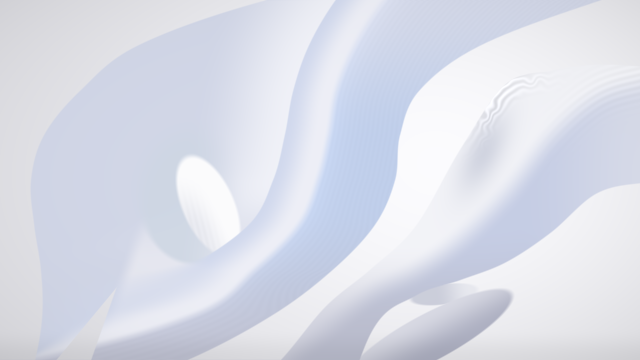
Write a WebGL 2 fragment shader that draws this background.

```glsl
#version 300 es
precision highp float;
// Pale flowing ribbons: a wide petal with an oval opening, a folded blue band
// and a second ribbon ending in a ring. Smooth splines give the silhouettes,
// and distances to those splines drive the soft shading.
uniform vec2 u_resolution;
out vec4 outColor;

// Spline knots one unit apart, the canvas being eight units high.
// The first four give x along height, the last three give height along x.
const float PETAL[11] = float[11](.46, .78, .94, .91, .76, .69, .98, 1.8, 3.09, 5.93, 10.4);
const float STEM[11] = float[11](-1., .5, 1.9, 4.07, 5.52, 6.07, 6.33, 6.52, 6.87, 7.46, 8.3);
const float FOLD[11] = float[11](-5.5, .75, 4.35, 5.69, 6.67, 7.09, 7.33, 7.5, 7.91, 8.56, 9.5);
const float BAND[11] = float[11](1.5, 4.17, 6.06, 7.39, 8.33, 8.78, 8.89, 9.33, 10.7, 13.37, 16.7);
const float TOP[11] = float[11](-.9, 0., 1.19, 2.02, 2.98, 4.7, 6.13, 6.43, 6.56, 6.52, 6.4);
const float CREST[11] = float[11](-.8, .04, .81, 1.57, 2.07, 2.81, 3.81, 5.07, 5.91, 6.24, 6.4);
const float LOWER[11] = float[11](-7.5, -4.96, -2.37, .59, 1.43, 1.78, 2.17, 2.83, 3.69, 3.93, 3.93);

float pixel;

float cover(float d) { return smoothstep(-pixel, pixel, d); }

float fall(float a, float b, float x) { return 1. - smoothstep(a, b, x); }

float bump(vec2 v) { return exp(-dot(v, v)); }

// Catmull-Rom curve through the knots
float spline(float t, float k[11]) {
    t = clamp(t + 1., 1., 8.999);
    int i = int(t);
    float f = fract(t), a = k[i - 1], b = k[i], c = k[i + 1], d = k[i + 2];
    return b + .5 * f * (c - a + f * (2. * a - 5. * b + 4. * c - d + f * (3. * (b - c) + d - a)));
}

// Approximate signed distance from a spline edge
float edge(float across, float along, float k[11]) {
    float slope = (spline(along + .02, k) - spline(along - .02, k)) / .04;
    return (across - spline(along, k)) / sqrt(1. + slope * slope);
}

// Coordinates along and across an axis at the given angle
vec2 turn(vec2 v, float angle) {
    vec2 axis = vec2(cos(angle), sin(angle));
    return vec2(dot(v, axis), dot(v, vec2(-axis.y, axis.x)));
}

float ellipse(vec2 q, vec2 r) { return (length(q / r) - 1.) * min(r.x, r.y); }

float hash(vec2 c) { return fract(sin(dot(c, vec2(127.1, 311.7))) * 43758.5); }

float noise(vec2 v) {
    vec2 c = floor(v), f = smoothstep(0., 1., v - c);
    return mix(mix(hash(c), hash(c + vec2(1, 0)), f.x),
               mix(hash(c + vec2(0, 1)), hash(c + 1.), f.x), f.y);
}

vec3 leftRibbon(vec3 col, vec2 p) {
    float dStem = edge(p.x, p.y, STEM), dFold = edge(p.x, p.y, FOLD);
    float dBand = edge(p.x, p.y, BAND);
    float sheetX = 2.59 + .35 * (p.y - 1.61), gapX = 2.59 + .83 * (p.y - 1.61);

    // Petal and the pale sheet under it
    vec3 body = mix(vec3(.82, .84, .905), vec3(.94, .945, .97),
                    smoothstep(-2.1, .1, dStem) * smoothstep(2., 4., p.y));
    float sheet = smoothstep(-.1, .3, p.x - sheetX) * fall(2.2, 3.6, p.y);
    body = mix(body, vec3(.9, .905, .94), sheet);

    // Shaded hollow around the bright opening
    float hollow = ellipse(p - vec2(4.3, 3.59), vec2(1.18, 1.45));
    float rim = mix(.06, .35, smoothstep(2.4, 4.2, p.y));
    body = mix(body, vec3(.805, .84, .89), .85 * fall(-rim, rim, hollow) * fall(4., 5.5, p.x));
    vec2 q = turn(p - vec2(4.63, 3.43), 1.99);
    float shade = smoothstep(-.2, .45, q.y) * fall(2.9, 4.2, p.y);
    vec3 glow = mix(vec3(.985, .985, .99), vec3(.91, .915, .94), shade);
    glow += .008 * shade * sin(q.y * 50. + q.x * 9.);
    body = mix(body, glow, fall(-.04, .04, ellipse(q, vec2(1.18, .57))));

    // Rounded stem
    float u = clamp(dStem / max(dStem - dFold, .01), 0., 1.);
    vec3 stem = mix(vec3(.82, .85, .93), vec3(.93, .935, .965), smoothstep(0., .75, u));
    float soft = mix(.9, pixel, smoothstep(1.5, 2.4, p.y));
    body = mix(body, stem, smoothstep(-soft, soft, dStem));

    // Blue band beyond the fold, with faint grain lines
    vec3 band = mix(vec3(.755, .765, .83), vec3(.75, .808, .917), smoothstep(0., 3.6, p.y));
    band = mix(band, vec3(.83, .85, .915), smoothstep(4.8, 8., p.y));
    band += .04 * exp(-3. * max(dFold, 0.)) + .004 * sin(dFold * 60.);
    body = mix(body, band, smoothstep(-.14, .1, dFold));

    float gap = cover(p.x - gapX) * cover(sheetX - p.x);
    return mix(col, body, cover(edge(p.x, p.y, PETAL)) * cover(-dBand) * (1. - gap));
}

vec3 rightRibbon(vec3 col, vec2 p) {
    // Ring: far handle, then near leaf
    vec2 q = turn(p - vec2(9.87, 1.46), .15);
    col = mix(col, mix(vec3(.8, .81, .86), vec3(.91, .915, .94), smoothstep(-.2, .6, q.x)),
              cover(-ellipse(q, vec2(.75, .22))));
    q = turn(p - vec2(9.54, .5), .49);
    vec3 leaf = mix(vec3(.69, .7, .77), vec3(.85, .855, .895), smoothstep(-.4, .5, q.y));
    col = mix(col, leaf, cover(-ellipse(q, vec2(2.07, .52))));

    // Lit upper face with a soft dent and scaly ripples
    float along = p.x - 6.24;
    float dTop = edge(p.y, along, TOP), dCrest = edge(p.y, along, CREST);
    vec3 face = mix(vec3(.83, .835, .88), vec3(.95, .953, .97), smoothstep(.6, 2.6, p.y));
    face -= vec3(.13, .12, .09) * bump(turn(p - vec2(10.75, 4.6), 1.1) / vec2(.95, .4));
    float scales = bump((p - vec2(11.1, 5.8)) / vec2(.85, .8)) * smoothstep(-.6, -.1, dTop);
    face += .07 * scales * sin(38. * dTop + 9. * noise(p * 5.));

    // Blue underside and fine ridges that follow the crest
    vec3 under = mix(vec3(.735, .745, .81), vec3(.775, .805, .897), smoothstep(.4, 3., p.y));
    under = mix(under, vec3(.85, .865, .92), smoothstep(11.5, 14.5, p.x));
    face = mix(face, under, fall(-.45, .25, dCrest));
    face += .018 * sin(dCrest * 45.) * smoothstep(11.6, 14., p.x) * exp(-5. * dCrest * dCrest);
    return mix(col, face, cover(-dTop) * cover(edge(p.y, along, LOWER)));
}

void main() {
    vec2 p = 8. * gl_FragCoord.xy / u_resolution.y;
    pixel = 8. / u_resolution.y;
    vec3 col = mix(vec3(.865, .865, .885), vec3(.985, .985, .995),
                   bump((p - vec2(9.8, 4.4)) * vec2(.15, .187)));
    col = rightRibbon(leftRibbon(col, p), p);
    // Gentle darkening toward the floor and corners
    vec2 c = gl_FragCoord.xy / u_resolution - .5;
    col *= (1. - .05 * fall(0., .7, p.y)) * (1. - .25 * dot(c, c) * dot(c, c));
    outColor = vec4(col, 1.);
}
```
